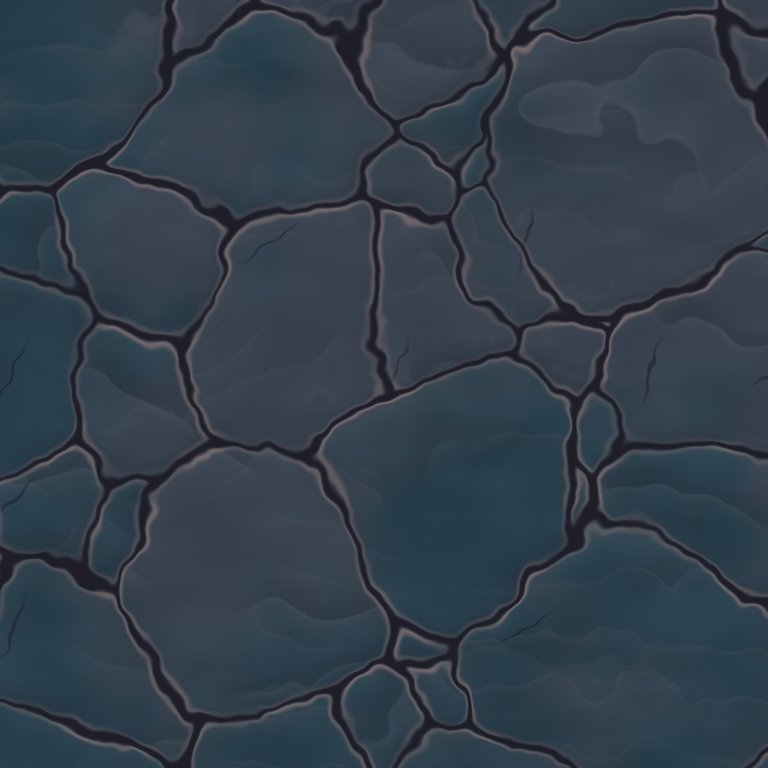
Write a three.js fragment shader that draws this texture.

```glsl
varying vec2 vUv;

const float GRID = 6.6;
const vec3 TEAL = vec3(0.150, 0.246, 0.298);
const vec3 SLATE = vec3(0.222, 0.262, 0.312);
const vec3 SHADOW = vec3(0.160, 0.185, 0.235);
const vec3 CRACK = vec3(0.122, 0.118, 0.158);
const vec3 RIM = vec3(0.450, 0.405, 0.415);
const vec3 LEDGE = vec3(0.315, 0.335, 0.375);

struct Stone {
  float edge;
  vec2 outward;
  float tint;
  float weight;
};

float hash(vec2 p) {
  return fract(sin(dot(p, vec2(127.1, 311.7))) * 43758.5453);
}

float noise(vec2 p) {
  vec2 i = floor(p);
  vec2 f = fract(p);
  vec2 u = f * f * (3.0 - 2.0 * f);
  float low = mix(hash(i), hash(i + vec2(1.0, 0.0)), u.x);
  float high = mix(hash(i + vec2(0.0, 1.0)), hash(i + 1.0), u.x);
  return mix(low, high, u.y);
}

float fbm(vec2 p) {
  float sum = 0.0;
  float amp = 0.533;
  for (int i = 0; i < 4; i++) {
    sum += amp * noise(p);
    p = mat2(1.6, 1.2, -1.2, 1.6) * p + 7.3;
    amp *= 0.5;
  }
  return sum;
}

// Site position in xy, size weight in z
vec3 siteAt(vec2 cell) {
  vec2 jitter = vec2(hash(cell + 3.7), hash(cell + 19.1));
  float weight = 2.0 * pow(hash(cell + 41.3), 4.0);
  return vec3(cell + 0.05 + 0.9 * jitter, weight);
}

float power(vec2 p, vec3 site) {
  vec2 d = p - site.xy;
  return dot(d, d) - site.z;
}

// Weighted Voronoi stones with rounded corners
Stone stoneAt(vec2 p, float sharpness) {
  vec2 cell = floor(p);
  vec3 own = vec3(0.0);
  float best = 1000.0;
  for (int y = -2; y <= 2; y++) {
    for (int x = -2; x <= 2; x++) {
      vec3 site = siteAt(cell + vec2(float(x), float(y)));
      float value = power(p, site);
      if (value < best) { best = value; own = site; }
    }
  }
  float sum = 0.0001 * exp(-sharpness);
  vec2 direction = vec2(0.0);
  for (int y = -2; y <= 2; y++) {
    for (int x = -2; x <= 2; x++) {
      vec3 site = siteAt(cell + vec2(float(x), float(y)));
      vec2 span = site.xy - own.xy;
      float len = length(span);
      if (len > 0.001) {
        float share = exp(-sharpness * (power(p, site) - best) / (2.0 * len));
        sum += share;
        direction += share * span / len;
      }
    }
  }
  return Stone(-log(sum) / sharpness, direction / sum, hash(floor(own.xy) + 5.5), own.z);
}

// Thin bright lip with a fading slope below it
float ledge(float height) {
  float f = fract(height);
  float lip = exp(-30.0 * f) + 0.55 * exp(-4.0 * f);
  return smoothstep(0.0, 0.03, f) * lip;
}

// Short slanted scratches, kept inside scattered cells
float scratch(vec2 p, float chance) {
  vec2 cell = floor(p);
  float angle = 0.5 + 0.9 * hash(cell + 8.2);
  vec2 axis = vec2(cos(angle), sin(angle));
  vec2 q = fract(p) - 0.5;
  float along = dot(q, axis);
  float across = dot(q, vec2(-axis.y, axis.x)) + 0.08 * (noise(p * 9.0) - 0.5);
  float line = 1.0 - smoothstep(0.004, 0.018, abs(across));
  return line * smoothstep(0.34, 0.1, abs(along)) * step(hash(cell + 2.9), chance);
}

void main() {
  vec2 p = vUv;
  vec2 bend = vec2(fbm(p * 8.0), fbm(p * 8.0 + 31.0)) - 0.5;
  vec2 chip = vec2(noise(p * 45.0), noise(p * 45.0 + 57.0)) - 0.5;
  Stone stone = stoneAt(p * GRID + 0.55 * bend + 0.05 * chip, 42.0);
  float edge = stone.edge / GRID;

  // Stone face
  vec2 local = p + 9.0 * stone.tint;
  float cloud = fbm(p * 3.5 + 4.0) + 0.3 * (stone.tint - 0.5) + 0.06 * stone.weight;
  cloud += 0.25 * (fbm(local * vec2(6.0, 11.0)) - 0.5);
  vec3 color = mix(TEAL, SLATE, smoothstep(0.42, 0.72, cloud));
  color *= 0.88 + 0.22 * fbm(local * vec2(10.0, 20.0));

  // Broad and fine layered ledges
  float slant = (stone.tint - 0.5) * 6.0;
  float height = 6.0 * p.y + slant * p.x + 2.4 * fbm(local * 4.0);
  float fineHeight = 13.0 * p.y - slant * p.x + 3.0 * fbm(local * 6.0 + 15.0);
  float patches = smoothstep(0.25, 0.65, noise(local * 6.0));
  float finePatches = smoothstep(0.4, 0.75, noise(local * 9.0 + 33.0));
  color = mix(color, SHADOW, 0.4 * patches * smoothstep(0.5, 1.0, fract(-height)));
  color = mix(color, LEDGE, 0.38 * patches * ledge(-height));
  color = mix(color, LEDGE, 0.3 * finePatches * ledge(-fineHeight));
  color = mix(color, CRACK, 0.6 * scratch(p * 6.0 + 0.4, 0.2));

  // Shaded border, lit rim and dark crack
  float lit = 0.5 + 0.5 * dot(stone.outward, normalize(vec2(-0.4, 0.9)));
  float wear = smoothstep(0.25, 0.7, noise(p * 19.0 + 12.0));
  float crackWidth = 0.0016 + 0.0036 * noise(p * 13.0 + 70.0);
  float inset = edge - crackWidth;
  float depth = max(inset, 0.0);
  color = mix(color, SHADOW, 0.65 * (1.0 - lit) * exp(-depth * 75.0));
  color = mix(color, LEDGE, 0.4 * lit * exp(-depth * 70.0));
  float rim = smoothstep(-0.001, 0.003, inset) * (1.0 - smoothstep(0.003, 0.009, inset));
  color = mix(color, RIM, rim * mix(0.35, 1.0, lit) * mix(0.4, 1.0, wear));
  color = mix(CRACK, color, smoothstep(-0.002, 0.0025, inset));

  gl_FragColor = vec4(color, 1.0);
}
```
